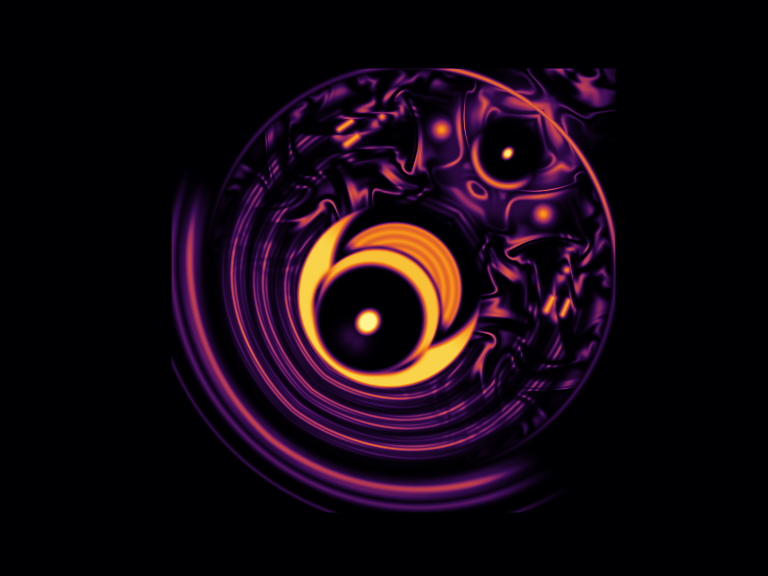
A Shadertoy shader for this background:

```glsl
float glow(float d, float width) {
    return exp(-d * d / (width * width));
}

float inside(float d, float blur) {
    return 1.0 - smoothstep(-blur, blur, d);
}

// Distance to a circle whose centre lies on the symmetry axis
float axisCircle(vec2 q, float centre, float radius) {
    return length(q - vec2(centre, 0.0)) - radius;
}

float segment(vec2 p, vec2 a, vec2 b) {
    vec2 ab = b - a;
    return length(p - a - ab * clamp(dot(p - a, ab) / dot(ab, ab), 0.0, 1.0));
}

// Folded layers of sines form marbled threads
float filaments(vec2 p) {
    float f = 3.0;
    for (int i = 0; i < 4; i++) {
        p += 0.9 / f * sin(f * p.yx + vec2(1.3, 2.7) * float(i));
        f *= 1.7;
    }
    float thread = 0.5 + 0.5 * sin(9.0 * p.x + 5.0 * sin(4.0 * p.y));
    return thread * thread;
}

vec3 heatColor(float t) {
    vec3 c = mix(vec3(0.0, 0.0, 0.01), vec3(0.23, 0.05, 0.34), clamp(t / 0.25, 0.0, 1.0));
    c = mix(c, vec3(0.56, 0.15, 0.39), clamp((t - 0.25) / 0.17, 0.0, 1.0));
    c = mix(c, vec3(0.79, 0.27, 0.27), clamp((t - 0.42) / 0.18, 0.0, 1.0));
    c = mix(c, vec3(0.95, 0.50, 0.09), clamp((t - 0.60) / 0.17, 0.0, 1.0));
    c = mix(c, vec3(0.97, 0.80, 0.23), clamp((t - 0.77) / 0.15, 0.0, 1.0));
    return mix(c, vec3(1.0, 0.97, 0.60), clamp((t - 0.92) / 0.12, 0.0, 1.0));
}

// Nested off-centre rings, indexed by their radius r
float outerRings(vec2 q, float r, float marble) {
    float low = smoothstep(0.9, -0.7, q.x);
    float angle = atan(q.y, q.x - 0.5);
    float streak = 0.5 + 0.5 * sin(48.0 * r + 2.0 * sin(3.0 * angle));
    float fine = 0.65 + 0.35 * sin(115.0 * r + 3.0 * sin(5.0 * angle));
    float heat = 0.0;
    for (int i = 0; i < 3; i++) {
        float band = glow(r - 1.04 - 0.33 * float(i), 0.075 + 0.045 * low);
        float texture1 = mix(marble * fine, 0.25 + 0.75 * streak * fine, low);
        heat = max(heat, band * texture1 * mix(0.5, 0.72, low));
    }
    // Thin bright arc above, broad smear and faint trails below
    heat = max(heat, glow(r - 2.05, 0.022) * mix(0.22, 0.72, smoothstep(1.7, 2.6, q.x)) * (1.0 - low));
    heat = max(heat, glow(r - 1.94, 0.06) * marble * 0.4 * (1.0 - low));
    float below = smoothstep(0.1, -0.65, q.x);
    heat = max(heat, glow(r - 2.25, 0.10) * below * (0.38 + 0.2 * streak));
    heat = max(heat, glow(r - 2.47, 0.05) * below * 0.3);
    return max(heat, glow(r - 2.74, 0.025) * below * 0.2);
}

// Threads, side islands and the small upper eye
float upperShapes(vec2 q, float marble) {
    float path = min(segment(q, vec2(0.4, 1.15), vec2(1.55, 0.65)),
                     segment(q, vec2(1.55, 0.65), vec2(2.0, 0.66)));
    float heat = glow(path, 0.15) * marble * 0.65;

    float island = segment(q, vec2(1.32, 1.40), vec2(1.88, 1.18));
    heat = max(heat, glow(island - 0.09, 0.055) * marble * 0.6);
    heat = max(heat, glow(segment(q, vec2(1.30, 1.45), vec2(1.44, 1.41)), 0.035) * 0.85);
    heat = max(heat, glow(segment(q, vec2(1.23, 1.30), vec2(1.36, 1.27)), 0.045) * 0.85);
    heat = max(heat, glow(length(q - vec2(1.67, 1.20)), 0.045) * 0.8);

    vec2 e = q - vec2(2.19, 0.0);
    float l = length(e);
    heat = max(heat, glow(l - 0.54, 0.15) * (0.18 + 0.5 * marble));
    heat *= smoothstep(0.28, 0.40, l);
    heat = max(heat, glow(l - 0.33, 0.04) * smoothstep(0.05, -0.25, e.x) * 0.75);
    heat = max(heat, glow(length(q - vec2(1.95, 0.66)), 0.10) * 0.83);
    heat = max(heat, inside(length(e * vec2(0.85, 1.1)) - 0.05, 0.03));
    return max(heat, glow(length(q - vec2(3.14, 0.15)), 0.32) * marble * 0.55);
}

// Central disc framed by a ring, a crescent and two flames
float centralEye(vec2 q, float heat) {
    float bowl = inside(axisCircle(q, 0.33, 0.91), 0.025);
    float flame = smoothstep(-0.03, 0.07, axisCircle(q, 0.66, 0.76));
    heat = mix(heat, flame * (0.94 - 0.22 * smoothstep(0.3, 0.85, q.x)), bowl);

    float crescent = axisCircle(q, 0.43, 0.66);
    float grain = 0.75 + 0.06 * sin(70.0 * crescent + 2.0 * q.x);
    heat = mix(heat, grain, inside(crescent, 0.025) * smoothstep(0.36, 0.55, q.x));

    float ring = axisCircle(q, 0.13, 0.63);
    heat = mix(heat, 0.9, inside(ring, 0.02));
    heat *= 1.0 - 0.6 * glow(ring - 0.015, 0.022) * smoothstep(0.25, 0.5, q.x);
    heat *= 1.0 - 0.9 * glow(ring + 0.015, 0.032) * glow(q.x + 0.1, 0.19);
    heat *= smoothstep(-0.025, 0.07, axisCircle(q, 0.04, 0.52));

    heat = max(heat, 0.17 * glow(length(q - vec2(-0.22, 0.04)), 0.11));
    return max(heat, 1.03 * inside(length(q * vec2(0.92, 1.06)) - 0.115, 0.045));
}

void mainImage(out vec4 fragColor, in vec2 fragCoord) {
    vec2 p = (fragCoord - 0.5 * iResolution.xy) / iResolution.y * 5.76;

    // Mirrored frame along the tilted axis, with the lower eye at zero
    vec2 s = p + vec2(0.16, 0.34);
    vec2 q = vec2(dot(s, vec2(0.638, 0.770)), abs(dot(s, vec2(0.770, -0.638))));

    float w = q.x - 0.057;
    float r = (sqrt(0.09 * w * w + 0.91 * (w * w + q.y * q.y)) - 0.3 * w) / 0.91;
    float marble = filaments(q * 1.6);

    float clearing = smoothstep(0.40, 0.55, length(q - vec2(2.19, 0.0)));
    float heat = outerRings(q, r, marble) * clearing;
    heat = centralEye(q, max(heat, upperShapes(q, marble)));

    // Square frame
    vec2 border = abs(p - vec2(0.095, -0.025)) - 2.22;
    heat *= inside(max(border.x, border.y), 0.01);
    fragColor = vec4(heatColor(heat), 1.0);
}
```
